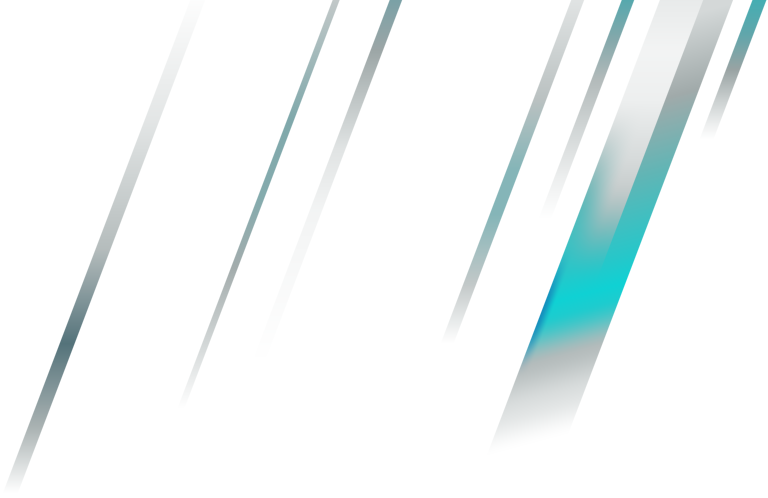
Give the GLSL for this background, as a Shadertoy shader.

```glsl
// Slanted ribbons of silver, slate and teal falling across a white ground.
// The canvas is sheared so each ribbon becomes a vertical band, then every
// band is coloured by a piecewise gradient running down its length.

const float SLANT = 0.38;   // sideways shift per unit of depth
const vec3 WHITE = vec3(1.0);
const vec3 SLATE = vec3(0.33, 0.45, 0.48);
const vec3 STEEL = vec3(0.48, 0.63, 0.65);
const vec3 MIST = vec3(0.52, 0.71, 0.72);
const vec3 SEA = vec3(0.27, 0.68, 0.70);
const vec3 CYAN = vec3(0.06, 0.82, 0.83);
const vec3 BLUE = vec3(0.08, 0.50, 0.72);

// Neutral tone with a slight cool cast in the darker values
vec3 silver(float v) {
    return vec3(v, v + 0.1 * (1.0 - v), v + 0.1 * (1.0 - v));
}

// Linear gradient through six tones
vec3 ramp(float t, float stops[6], vec3 tones[6]) {
    vec3 color = tones[0];
    for (int i = 1; i < 6; i++) {
        float k = (t - stops[i - 1]) / (stops[i] - stops[i - 1]);
        color = mix(color, tones[i], clamp(k, 0.0, 1.0));
    }
    return color;
}

// Antialiased coverage of the interval from left to right
float band(float s, float left, float right, float soft) {
    return smoothstep(-soft, soft, s - left) * smoothstep(-soft, soft, right - s);
}

// Thin ribbon around a centre line
vec3 ribbon(vec3 ground, float s, float center, float halfWidth, float soft, vec3 tone) {
    return mix(ground, tone, band(s, center - halfWidth, center + halfWidth, soft));
}

// Wide ribbon: teal body, blue left rim and a pale overlaid panel
vec3 wideRibbon(vec3 ground, float s, float depth, float soft) {
    const float left = 1.325;
    const float right = 1.472;
    float d = depth + 0.3 * (s - 0.5 * (left + right));
    vec3 body = ramp(d, float[6](0.03, 0.20, 0.36, 0.53, 0.59, 0.64),
        vec3[6](silver(0.83), silver(0.63), vec3(0.38, 0.71, 0.71),
                vec3(0.15, 0.78, 0.79), CYAN, vec3(0.14, 0.79, 0.80)));
    body = mix(body, silver(0.70), smoothstep(0.62, 0.72, d));
    body = mix(body, silver(0.87), smoothstep(0.70, 0.82, d));
    body = mix(body, WHITE, smoothstep(0.80, 0.90, d));

    float rim = smoothstep(0.022, 0.0, s - left);
    rim *= smoothstep(0.49, 0.61, depth) * smoothstep(0.76, 0.64, depth);
    body = mix(body, BLUE, 0.8 * rim);

    vec3 panel = ramp(depth, float[6](0.0, 0.10, 0.20, 0.32, 0.42, 0.56),
        vec3[6](silver(0.91), silver(0.95), silver(0.93),
                silver(0.84), silver(0.74), silver(0.60)));
    float leftFade = mix(1.0, smoothstep(-0.01, 0.06, s - left),
                         smoothstep(0.20, 0.44, depth));
    float cover = smoothstep(0.57, 0.36, depth) * leftFade;
    body = mix(body, panel, cover * smoothstep(-soft, soft, 1.412 - s));
    return mix(ground, body, band(s, left, right, soft));
}

void mainImage(out vec4 fragColor, in vec2 fragCoord) {
    vec2 p = fragCoord / iResolution.y;
    float depth = 1.0 - p.y;
    float s = p.x + SLANT * depth;
    float soft = 0.8 / iResolution.y;
    vec3 color = WHITE;

    // Left group
    color = ribbon(color, s, 0.397, 0.0150, soft,
        ramp(depth, float[6](0.0, 0.24, 0.50, 0.69, 0.86, 0.99),
        vec3[6](silver(0.99), silver(0.89), silver(0.71), SLATE, silver(0.67), WHITE)));
    color = ribbon(color, s, 0.675, 0.0070, soft,
        ramp(depth, float[6](0.0, 0.24, 0.40, 0.54, 0.68, 0.82),
        vec3[6](silver(0.76), vec3(0.50, 0.66, 0.67), vec3(0.52, 0.67, 0.68),
                silver(0.64), silver(0.81), WHITE)));
    color = ribbon(color, s, 0.795, 0.0125, soft,
        ramp(depth, float[6](0.0, 0.10, 0.20, 0.30, 0.42, 0.73),
        vec3[6](STEEL, silver(0.61), silver(0.75), silver(0.88), silver(0.95), WHITE)));

    // Right group
    color = ribbon(color, s, 1.160, 0.0130, soft,
        ramp(depth, float[6](0.0, 0.20, 0.34, 0.43, 0.57, 0.69),
        vec3[6](silver(0.88), silver(0.73), MIST, MIST, silver(0.76), WHITE)));
    color = ribbon(color, s, 1.261, 0.0125, soft,
        ramp(depth, float[6](0.0, 0.08, 0.16, 0.26, 0.36, 0.44),
        vec3[6](vec3(0.34, 0.66, 0.68), vec3(0.52, 0.66, 0.67),
                silver(0.70), silver(0.82), silver(0.93), WHITE)));
    color = wideRibbon(color, s, depth, soft);
    color = ribbon(color, s, 1.525, 0.0140, soft,
        ramp(depth, float[6](0.0, 0.07, 0.14, 0.20, 0.25, 0.28),
        vec3[6](SEA, vec3(0.38, 0.65, 0.67), silver(0.60),
                silver(0.79), silver(0.93), WHITE)));

    fragColor = vec4(color, 1.0);
}
```
